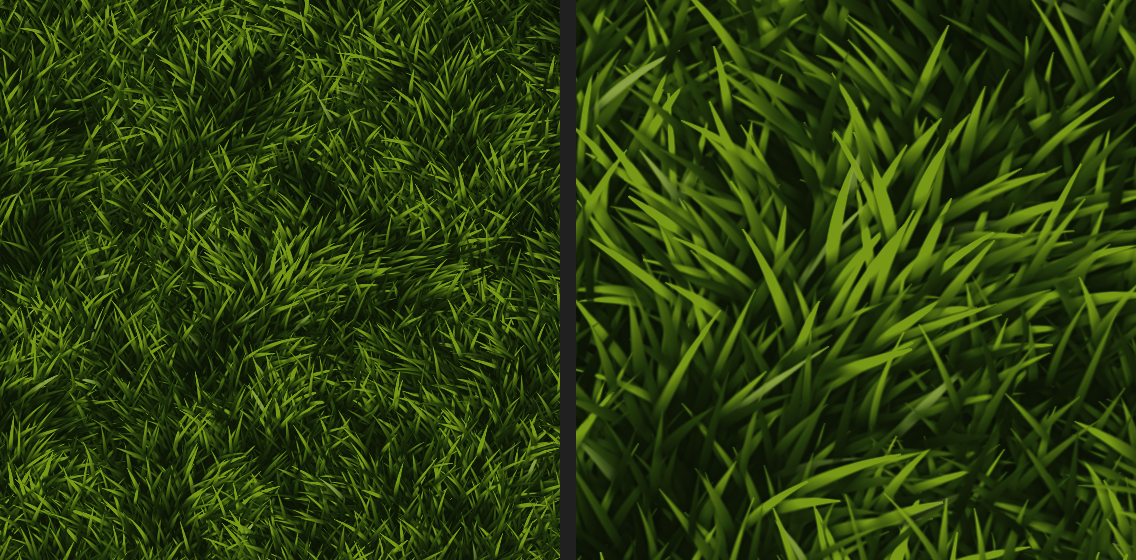
Left, the full canvas; right, a detail of the centre.
Reproduce this texture procedurally as a Shadertoy shader.

```glsl
#define LAYERS 18
#define CELLS 24.0
#define BLADE_LENGTH 0.068
#define BLADE_WIDTH 0.0038
#define SOFTNESS 0.0012
#define LEAN_SPREAD 1.7
#define EXPOSURE 1.65
#define TUFT_CONTRAST 0.9
#define SHADOW_GREEN vec3(0.03, 0.05, 0.015)
#define MID_GREEN vec3(0.13, 0.22, 0.04)
#define TIP_GREEN vec3(0.47, 0.60, 0.085)
#define PALE_GREEN vec3(0.54, 0.63, 0.28)

vec4 hash4(vec3 p) {
    vec4 q = fract(p.xyzx * vec4(0.1031, 0.1030, 0.0973, 0.1099));
    q += dot(q, q.wzxy + 33.33);
    return fract((q.xxyz + q.yzzw) * q.zywx);
}

float gradientDot(vec2 corner, vec2 offset) {
    float angle = 6.2832 * hash4(vec3(corner, 3.7)).x;
    return dot(vec2(cos(angle), sin(angle)), offset);
}

float gradientNoise(vec2 p) {
    vec2 i = floor(p), f = p - i;
    vec2 u = f * f * f * (f * (f * 6.0 - 15.0) + 10.0);
    float low = mix(gradientDot(i, f),
                    gradientDot(i + vec2(1, 0), f - vec2(1, 0)), u.x);
    float high = mix(gradientDot(i + vec2(0, 1), f - vec2(0, 1)),
                     gradientDot(i + vec2(1, 1), f - vec2(1, 1)), u.x);
    return mix(low, high, u.y);
}

// Light on the tufts and dark hollows between them
float tuftLight(vec2 p) {
    float clumps = gradientNoise(p * 7.0 + 31.0) + gradientNoise(p * 15.0 + 47.0);
    return max(0.12, 1.0 + TUFT_CONTRAST * clumps);
}

// Position inside a bent, tapered blade: x along (0 root, 1 tip),
// y signed distance across, z half width
vec3 bladeSpace(vec2 p, float lean, float len, float bend, float width) {
    vec2 along = vec2(sin(lean), cos(lean));
    vec2 across = vec2(along.y, -along.x);
    float t = dot(p, along) / len;
    float side = dot(p, across) - bend * len * t * t;
    float taper = (1.0 - t * t) * (0.65 + 0.35 * smoothstep(0.0, 0.4, t));
    return vec3(t, side, width * taper);
}

vec3 grassColor(float tone, float pale) {
    vec3 color = mix(SHADOW_GREEN, MID_GREEN, clamp(tone / 0.33, 0.0, 1.0));
    color = mix(color, TIP_GREEN, clamp((tone - 0.33) / 0.67, 0.0, 1.0));
    return mix(color, PALE_GREEN, pale * clamp(tone, 0.0, 1.0));
}

void mainImage(out vec4 fragColor, in vec2 fragCoord) {
    vec2 uv = fragCoord / iResolution.y;
    float edge = max(SOFTNESS, 0.7 / iResolution.y);
    float tone = 0.05;
    float pale = 0.0;

    // Paint blades from the deep layers up, and from far rows to near ones
    for (int layer = 0; layer < LAYERS; layer++) {
        float id = float(layer) * 7.31 + 1.0;
        float depth = float(layer) / float(LAYERS - 1);
        vec2 grid = uv * CELLS + hash4(vec3(id, 5.0, 9.0)).xy * 40.0;
        vec2 home = floor(grid);

        for (int row = 0; row >= -2; row--)
        for (int column = -2; column <= 2; column++) {
            vec2 cell = home + vec2(column, row);
            vec4 rnd = hash4(vec3(cell, id));
            vec2 fromRoot = (grid - cell - rnd.xy) / CELLS;
            float len = BLADE_LENGTH * mix(0.65, 1.2, rnd.w);
            if (fromRoot.y < -0.006 || length(fromRoot) > len * 1.05) continue;

            // Each blade follows the lie of the grass at its root
            vec4 look = hash4(vec3(cell + 71.0, id + 3.0));
            vec2 root = uv - fromRoot;
            float flow = 2.2 * gradientNoise(root * 5.0 + 11.0);
            float lean = clamp(flow + (rnd.z - 0.5) * LEAN_SPREAD, -1.25, 1.25);
            float bend = sign(lean) * mix(0.0, 0.25, look.x);
            float width = BLADE_WIDTH * mix(0.65, 1.2, look.y);
            vec3 blade = bladeSpace(fromRoot, lean, len, bend, width);
            float dist = abs(blade.y) - blade.z;
            if (blade.x < 0.0 || blade.x > 1.0 || dist > 0.005) continue;

            // Soft shadow around the blade, fading out at root and tip
            float fade = smoothstep(0.02, 0.3, blade.x);
            float shadow = 1.0 - smoothstep(0.0, 0.005, dist);
            tone *= 1.0 - 0.26 * shadow * fade * smoothstep(1.0, 0.8, blade.x);

            // The blade itself, dark at the root and lit towards the tip
            float cover = fade * (1.0 - smoothstep(-edge, edge, dist));
            float light = mix(0.2, 1.4, pow(look.z, 1.5));
            float rib = 1.0 - 0.22 * clamp(blade.y / width, -1.0, 1.0);
            float bladeTone = light * rib * (0.08 + 0.92 * blade.x)
                            * mix(0.4, 1.0, depth) * tuftLight(root);
            tone = mix(tone, bladeTone, cover);
            pale = mix(pale, step(0.985, look.w), cover);
        }
    }

    fragColor = vec4(grassColor(tone * EXPOSURE, pale), 1.0);
}
```
